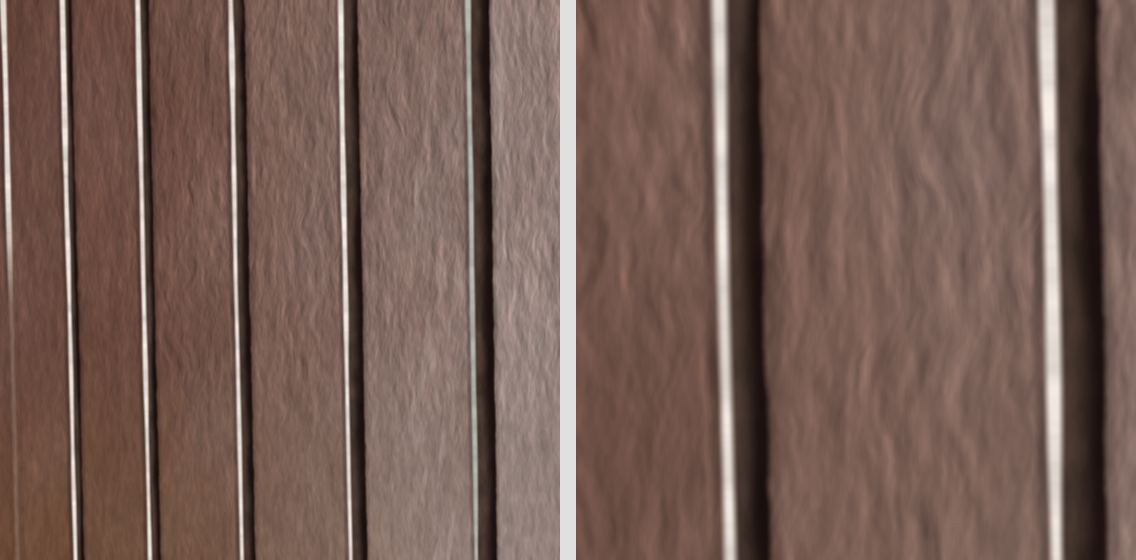
Left: the whole. Right: its middle third, enlarged.
Write a WebGL 2 fragment shader that draws this texture.

```glsl
#version 300 es
precision highp float;

uniform vec2 u_resolution;
out vec4 fragColor;

// Board layout: edge k lies at FIRST + STEP * k + GROWTH * k * k
const float FIRST = 0.0065;
const float STEP = 0.0887;
const float GROWTH = 0.01543;
const float LEAN_LEFT = 0.025;
const float LEAN_RIGHT = 0.014;
const float WOBBLE = 0.002;
const float LAST_EDGE = 5.0;

// Line widths
const float GLINT_HALF = 0.0046;
const float GROOVE_NARROW = 0.009;
const float GROOVE_WIDE = 0.033;
const float SOFT = 0.0030;

// Surface
const float GRAIN_DEPTH = 0.20;
const float FIBRE_DEPTH = 0.13;
const float RELIEF_DEPTH = 0.40;
const float MOTTLE_DEPTH = 0.16;

const vec3 WOOD_WARM = vec3(0.415, 0.288, 0.245);
const vec3 WOOD_AMBER = vec3(0.425, 0.300, 0.228);
const vec3 WOOD_GREY = vec3(0.575, 0.500, 0.475);
const vec3 GROOVE_BROWN = vec3(0.285, 0.220, 0.190);
const vec3 GROOVE_BLACK = vec3(0.110, 0.065, 0.060);
const vec3 GLINT = vec3(0.920, 0.890, 0.860);
const vec3 GLINT_COOL = vec3(0.700, 0.700, 0.680);
const vec3 WORN = vec3(0.740, 0.690, 0.660);

float hash(vec2 p) {
    vec3 q = fract(vec3(p.xyx) * 0.1031);
    q += dot(q, q.yzx + 33.33);
    return fract((q.x + q.y) * q.z);
}

float noise(vec2 p) {
    vec2 i = floor(p), f = fract(p);
    f = f * f * (3.0 - 2.0 * f);
    return mix(mix(hash(i), hash(i + vec2(1, 0)), f.x),
               mix(hash(i + vec2(0, 1)), hash(i + vec2(1, 1)), f.x), f.y);
}

float fbm(vec2 p) {
    float sum = 0.0, amp = 0.5;
    for (int i = 0; i < 4; i++) {
        sum += amp * noise(p);
        p = p * 2.03 + 17.7;
        amp *= 0.5;
    }
    return sum;
}

// Wrinkled varnish height, drawn out along the boards
float relief(vec2 p) {
    p.x += 0.025 * fbm(p * vec2(14.0, 12.0));
    return fbm(p * vec2(72.0, 20.0));
}

float edgeAt(float k) {
    return FIRST + STEP * k + GROWTH * k * k;
}

float edgeIndex(float x) {
    float root = sqrt(max(STEP * STEP + 4.0 * GROWTH * (x - FIRST), 0.0));
    return (root - STEP) / (2.0 * GROWTH);
}

float band(float x, float a, float b, float soft) {
    return smoothstep(a - soft, a + soft, x) * (1.0 - smoothstep(b - soft, b + soft, x));
}

void main() {
    vec2 uv = gl_FragCoord.xy / u_resolution;
    float soft = max(SOFT, 0.75 / u_resolution.x);

    // Leaning boards that widen to the right
    float x = uv.x - mix(LEAN_LEFT, LEAN_RIGHT, uv.x) * (1.0 - uv.y);
    float k = floor(edgeIndex(x) + 0.3);
    float d = x - edgeAt(k) + WOBBLE * (noise(vec2(k * 7.3 + 40.0, uv.y * 6.0)) - 0.5);
    float board = d < 0.0 ? k - 1.0 : k;
    float nearness = clamp(k / LAST_EDGE, 0.0, 1.0);
    vec2 p = uv + vec2(board * 3.7 + 20.0, 5.0);

    // Wood tone: amber low on the left, grey towards the right
    float grey = smoothstep(0.08, 0.92, x) * 0.74 + 0.20 * step(LAST_EDGE, board);
    grey += 0.22 * step(3.5, board) * (0.75 - uv.y) + 0.35 * (fbm(p * vec2(9.0, 5.0)) - 0.44);
    vec3 color = mix(WOOD_WARM, WOOD_AMBER, 1.0 - smoothstep(0.0, 0.45, uv.y));
    color = mix(color, WOOD_GREY, clamp(grey, -0.1, 1.05));

    // Grain, long fibres, wrinkles lit from the left, and broad mottling
    float rough = mix(0.5, 1.1, smoothstep(0.1, 0.5, uv.y)) * mix(0.65, 1.0, smoothstep(0.1, 0.4, x));
    float slope = relief(p + vec2(0.004, 0.002)) - relief(p);
    color *= 1.0 + RELIEF_DEPTH * rough * slope * 1.5;
    color *= 1.0 + GRAIN_DEPTH * (fbm(p * vec2(150.0, 55.0)) - 0.47);
    color *= 1.0 + FIBRE_DEPTH * rough * (fbm(vec2(p.x * 95.0 + noise(p * 9.0), p.y * 5.0)) - 0.47);
    color *= 1.0 + MOTTLE_DEPTH * (fbm(p * vec2(12.0, 6.0)) - 0.47);

    // Worn streaks on the two nearest boards
    float streak = smoothstep(0.52, 0.78, fbm(vec2(p.x * 85.0 - p.y * 10.0, p.y * 14.0)));
    float wornZone = band(x, 0.72, 0.83, 0.04) * (1.0 - 0.7 * uv.y);
    float shoulder = band(d, 0.046, 0.062, 0.010) * step(LAST_EDGE, k) * smoothstep(0.2, 0.8, uv.y);
    color = mix(color, WORN, 0.40 * streak * wornZone + shoulder * (0.15 + 0.4 * streak));

    // Groove: brown wall beside the glint, black at the far side
    float present = smoothstep(0.0, 1.0, k);
    float groove = mix(GROOVE_NARROW, GROOVE_WIDE, nearness * nearness * 0.6 + nearness * 0.4);
    float ragged = 0.003 * (fbm(vec2(k * 5.0 + 60.0, uv.y * 45.0)) - 0.47);
    float wall = GLINT_HALF + groove + ragged;
    float depth = (d - GLINT_HALF) / groove + 0.5 * (fbm(p * vec2(30.0, 9.0)) - 0.47);
    vec3 shade = mix(GROOVE_BROWN, GROOVE_BLACK, smoothstep(0.2, 0.85, depth));
    shade *= 0.75 + 0.5 * fbm(p * vec2(90.0, 40.0));
    color *= 1.0 - 0.16 * present * band(d, wall, wall + 0.005, 0.004);
    color = mix(color, shade, band(d, 0.0, wall, soft) * mix(0.10, 1.0, present));

    // Bright board edge with a soft falloff and a dark outline on its left
    float width = GLINT_HALF * mix(0.72, 1.05, uv.y) * (0.8 + 0.4 * noise(vec2(k + 30.0, uv.y * 9.0)));
    float fade = mix(smoothstep(0.42, 0.65, uv.y) * 0.85 + 0.15, 1.0, present);
    color *= 1.0 - 0.22 * fade * band(d, -width - 0.007, -width, 0.003);
    vec3 glint = mix(GLINT, GLINT_COOL, smoothstep(4.0, LAST_EDGE, k));
    glint *= 0.88 + 0.22 * fbm(vec2(k * 9.0 + 70.0, uv.y * 60.0));
    color = mix(color, glint, fade * band(d, -width, width, soft));

    fragColor = vec4(clamp(color, 0.0, 1.0), 1.0);
}
```
